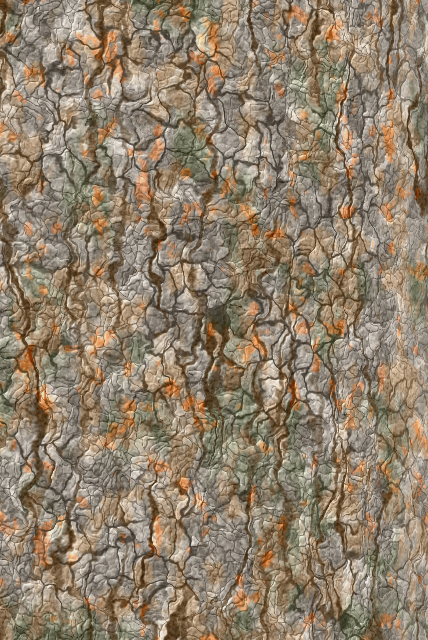
A Shadertoy shader for this texture:

```glsl
// Weathered tree bark: jagged cells form scaly plates and chips, meandering
// vertical lines form long fissures. A relief term lights the height field, and
// the tone is tinted by grey lichen, warm wood, moss and rust casts.

#define BASE_TONE 0.555
#define CRACK_TONE 0.20
#define RELIEF_GAIN 0.62
#define GRAIN_GAIN 0.24
#define JAGGEDNESS 0.07
#define FISSURE_WIDTH 0.0085
#define LIGHT_STEP vec2(-0.0020, 0.0031)
#define COOL_CAST vec3(0.030, 0.000, -0.040)
#define WARM_CAST vec3(0.090, -0.008, -0.120)
#define MOSS_CAST vec3(-0.020, 0.018, -0.030)
#define RUST_CAST vec3(0.170, -0.030, -0.150)

struct Bark { float height, plate, chip, crack, fissure; };

float hash(vec2 p) {
    return fract(sin(dot(p, vec2(127.1, 311.7))) * 43758.5453);
}

float noise(vec2 p) {
    vec2 i = floor(p), f = fract(p);
    f = f * f * (3.0 - 2.0 * f);
    return mix(mix(hash(i), hash(i + vec2(1, 0)), f.x),
               mix(hash(i + vec2(0, 1)), hash(i + vec2(1, 1)), f.x), f.y);
}

float fbm(vec2 p) {
    float sum = 0.0, amp = 0.5;
    for (int i = 0; i < 4; i++) {
        sum += amp * noise(p);
        p = mat2(1.6, 1.2, -1.2, 1.6) * p + 7.3;
        amp *= 0.5;
    }
    return sum / 0.9375;
}

// Cellular pattern: x = distance gap to the next cell, y = random cell value
vec2 cells(vec2 p) {
    vec2 base = floor(p);
    float nearest = 9.0, second = 9.0, id = 0.0;
    for (int y = -1; y <= 1; y++)
    for (int x = -1; x <= 1; x++) {
        vec2 c = base + vec2(x, y);
        float d = length(c + vec2(hash(c), hash(c + 53.7)) - p);
        if (d < nearest) {
            second = nearest;
            nearest = d;
            id = hash(c + 19.1);
        } else second = min(second, d);
    }
    return vec2(second - nearest, id);
}

// Long vertical furrows that wander, open and close along their length
float fissures(vec2 p, float count, float seed) {
    float u = p.x * count + 1.6 * noise(p * vec2(2.0, 1.7) + seed)
            + 0.9 * fbm(p * vec2(9.0, 5.0) + seed);
    float id = floor(u);
    float offset = fract(u) - 0.5 + 0.4 * (hash(vec2(id, seed)) - 0.5);
    float open = smoothstep(0.3, 0.8, noise(vec2(id * 17.3 + seed, p.y * 3.5 + id * 5.0)));
    float width = FISSURE_WIDTH * (0.25 + open);
    return open * (1.0 - smoothstep(0.2, 1.0, abs(offset) / count / width));
}

Bark barkAt(vec2 p) {
    Bark b;
    vec2 jag = vec2(fbm(p * 18.0), fbm(p * 18.0 + 37.0)) - 0.5;
    vec2 q = p + JAGGEDNESS * jag;
    vec2 plate = cells(q * vec2(20.0, 15.0));
    vec2 chip = cells(q * vec2(48.0, 41.0) + 9.0);
    float open = smoothstep(0.35, 0.65, noise(p * vec2(14.0, 9.0)));
    float plateCrack = (1.0 - smoothstep(0.03, 0.15, plate.x)) * mix(0.2, 1.0, open);
    float chipCrack = (1.0 - smoothstep(0.03, 0.20, chip.x)) * mix(0.55, 0.1, open);
    b.plate = plate.y;
    b.chip = chip.y;
    b.crack = max(plateCrack, chipCrack);
    b.fissure = max(fissures(q, 8.0, 3.0), 0.75 * fissures(q, 15.0, 11.0));
    b.height = 0.25 * smoothstep(0.0, 0.5, plate.x) + 0.30 * plate.y
             + 0.16 * smoothstep(0.0, 0.4, chip.x) + 0.24 * chip.y
             + 0.65 * fbm(p * vec2(62.0, 50.0)) - 0.4 * b.fissure;
    return b;
}

void mainImage(out vec4 fragColor, in vec2 fragCoord) {
    vec2 p = fragCoord / iResolution.x;
    float focus = 1.0 - 0.45 * smoothstep(0.82, 1.0, p.x);
    p.x += 0.15 * pow(p.x, 6.0); // trunk curves away at the right

    Bark b = barkAt(p);
    float relief = clamp(b.height - barkAt(p + LIGHT_STEP).height, -0.42, 0.34);
    float grain = 0.6 * noise(p * 170.0) + 0.4 * noise(p * 310.0 + 5.0) - 0.5;
    float lichen = smoothstep(0.48, 0.66, fbm(p * vec2(34.0, 26.0) + 4.0));
    float moss = smoothstep(0.46, 0.66, fbm(p * vec2(9.0, 6.0) + 21.0));
    float wood = smoothstep(0.44, 0.64, fbm(p * vec2(24.0, 13.0) + 63.0));
    float rust = smoothstep(0.64, 0.74, fbm(p * vec2(30.0, 22.0) + 88.0));

    // Brightness of the outer surface, then the dark openings
    float tone = BASE_TONE + 0.16 * (b.plate - 0.5) + 0.12 * (b.chip - 0.5);
    tone += 0.13 * lichen - 0.10 * moss + 0.05 * wood;
    tone += focus * (RELIEF_GAIN * relief + GRAIN_GAIN * grain);
    tone = mix(tone, CRACK_TONE + 0.15 * grain, 0.8 * focus * b.crack);
    tone = mix(tone, CRACK_TONE + 0.25 * grain, 0.88 * b.fissure);

    // Colour casts
    float warm = clamp(wood * (1.0 - 0.6 * lichen) + 0.8 * b.fissure, 0.0, 1.0);
    vec3 color = tone + mix(COOL_CAST, WARM_CAST, warm);
    color += MOSS_CAST * moss * (1.0 - warm);
    color += RUST_CAST * rust * (1.0 - 0.7 * b.crack);
    fragColor = vec4(clamp(color, 0.04, 0.92), 1.0);
}
```
